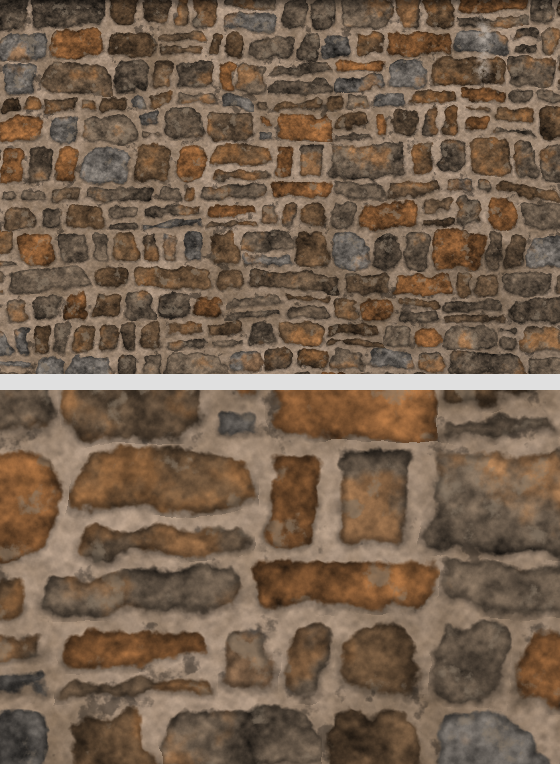
Top, the full canvas; bottom, a detail of the centre.
Give the GLSL for this texture, as a WebGL 1 fragment shader.

```glsl
precision highp float;
// Rubble stone wall: rough brown and grey stones set in wide sandy mortar.
uniform vec2 u_resolution;

float hash(vec2 p) {
  vec3 q = fract(vec3(p.xyx) * 0.1031);
  q += dot(q, q.yzx + 33.33);
  return fract((q.x + q.y) * q.z);
}

float noise(vec2 p) {
  vec2 i = floor(p), f = fract(p);
  f = f * f * (3.0 - 2.0 * f);
  return mix(mix(hash(i), hash(i + vec2(1, 0)), f.x),
             mix(hash(i + vec2(0, 1)), hash(i + vec2(1, 1)), f.x), f.y);
}

float fbm(vec2 p) {
  float sum = 0.0, amp = 0.5;
  for (int i = 0; i < 5; i++) {
    sum += amp * noise(p);
    p = mat2(1.6, 1.2, -1.2, 1.6) * p + 17.3;
    amp *= 0.55;
  }
  return sum / 1.055;
}

float boundary(float i, float seed) {
  return i + 0.6 * (hash(vec2(i + 50.0, seed)) - 0.5);
}

// Irregular interval around x: lower end, upper end, index
vec3 span(float x, float seed) {
  float i = floor(x);
  if (x < boundary(i, seed)) i -= 1.0;
  else if (x >= boundary(i + 1.0, seed)) i += 1.0;
  return vec3(boundary(i, seed), boundary(i + 1.0, seed), i);
}

// Stone around q: x = signed distance, y = height within it, zw = identity
vec4 stone(vec2 q, float gap) {
  vec3 row = span(q.y * 13.0, 7.0);
  float seed = row.z + 31.0;
  float columns = mix(5.5, 9.5, hash(vec2(seed, 3.0)));
  float shift = 9.0 * hash(vec2(seed, 5.0));
  vec3 col = span(q.x * columns + shift, seed);
  vec2 lo = vec2((col.x - shift) / columns, row.x / 13.0);
  vec2 hi = vec2((col.y - shift) / columns, row.y / 13.0);
  vec2 id = vec2(col.z + 60.0, seed);

  // Some cells hold two thin courses, others two short stones
  float kind = hash(id + 11.0);
  vec2 cut = mix(lo, hi, mix(0.33, 0.67, hash(id + 23.0)));
  if (kind < 0.24 && hi.y - lo.y > 0.062) {
    if (q.y < cut.y) hi.y = cut.y;
    else { lo.y = cut.y; id += 101.0; }
  } else if (kind > 0.62 && hi.x - lo.x > 0.1) {
    if (q.x < cut.x) hi.x = cut.x;
    else { lo.x = cut.x; id += 203.0; }
  }

  // Tilted, tapered box with rounded corners
  vec2 size = 0.5 * (hi - lo), c = q - 0.5 * (lo + hi);
  float height = c.y / size.y;
  c.y += c.x * 0.16 * (hash(id + 37.0) - 0.5);
  c.x *= 1.0 + 0.35 * (hash(id + 41.0) - 0.4) * height;
  vec2 b = max(size - gap * mix(0.6, 1.4, hash(id + 43.0)), 0.004);
  float r = min(b.x, b.y) * mix(0.3, 0.8, hash(id + 47.0));
  vec2 e = abs(c) - b + r;
  float d = length(max(e, 0.0)) + min(max(e.x, e.y), 0.0) - r;
  return vec4(d, height, id);
}

void main() {
  vec2 p = gl_FragCoord.xy / u_resolution.y;

  // Courses wander, outlines are ragged
  vec2 q = p + 0.035 * (vec2(noise(p * 5.0), noise(p * 4.0 + 40.0)) - 0.5);
  q += 0.02 * (vec2(fbm(p * 22.0), fbm(p * 22.0 + 70.0)) - 0.5);
  float lowerRight = smoothstep(0.6, 0.0, p.y) * smoothstep(0.3, 1.4, p.x);
  vec4 s = stone(q, mix(0.0085, 0.006, lowerRight));
  float d = s.x + 0.022 * (fbm(p * 34.0 + 9.0) - 0.5);
  vec2 id = s.zw;

  // Surface detail shared by stone and mortar
  float blotch = fbm(p * 18.0 + id * 3.7) - 0.5;
  float grit = fbm(p * 75.0) - 0.5;
  float relief = fbm(p * 42.0) - fbm(p * 42.0 + vec2(0.0, 0.16));
  float speck = noise(p * 190.0) - 0.5;

  // Mortar: pale sand with dirty patches and pits
  float stain = fbm(p * 7.0 + 25.0) - 0.5;
  vec3 mortar = mix(vec3(0.49, 0.41, 0.33), vec3(0.68, 0.59, 0.51),
                    clamp(0.55 + 1.5 * stain + 0.9 * grit, 0.0, 1.0));
  mortar *= 1.0 + 0.5 * relief + 0.14 * speck - 0.12 * lowerRight;
  mortar *= 1.0 - 0.35 * smoothstep(0.64, 0.76, fbm(p * 38.0 + 5.0));
  mortar *= 1.0 - 0.28 * smoothstep(0.009, 0.0, d) * smoothstep(0.5, -0.6, s.y);

  // Stone: brown or grey, a few rusty or slate
  float hue = hash(id + 71.0);
  vec3 rock = mix(vec3(0.36, 0.275, 0.195), vec3(0.375, 0.32, 0.265),
                  smoothstep(0.25, 0.6, hue));
  rock = mix(rock, vec3(0.46, 0.3, 0.17), 0.8 * step(hue, 0.13));
  rock = mix(rock, vec3(0.4, 0.39, 0.38), 0.7 * step(0.86, hue));
  rock = mix(rock, vec3(0.42, 0.28, 0.16), 0.6 * smoothstep(0.08, 0.3, stain + blotch));
  rock *= 0.88 + 0.3 * hash(id + 83.0) + 1.3 * blotch + 0.9 * grit + 0.8 * relief + 0.25 * speck;
  rock = mix(rock, vec3(0.53, 0.47, 0.4), 0.6 * smoothstep(0.6, 0.76, fbm(p * 48.0 + 90.0)));
  rock *= 1.0 - 0.3 * smoothstep(-0.009, 0.0, d);

  vec3 color = mix(rock, mortar, smoothstep(-0.002, 0.0025, d));

  // Lime streak and shade under the coping
  float drip = smoothstep(0.03, 0.0, abs(p.x - 1.295 + 0.04 * stain));
  drip *= smoothstep(0.76, 0.82, p.y) * smoothstep(0.98, 0.92, p.y);
  color = mix(color, vec3(0.72, 0.68, 0.64), drip * clamp(0.5 + 2.0 * grit, 0.0, 0.8));
  color *= 1.0 - 0.45 * smoothstep(0.975, 1.0, p.y + 0.02 * blotch);
  gl_FragColor = vec4(clamp(color, 0.0, 1.0), 1.0);
}
```
